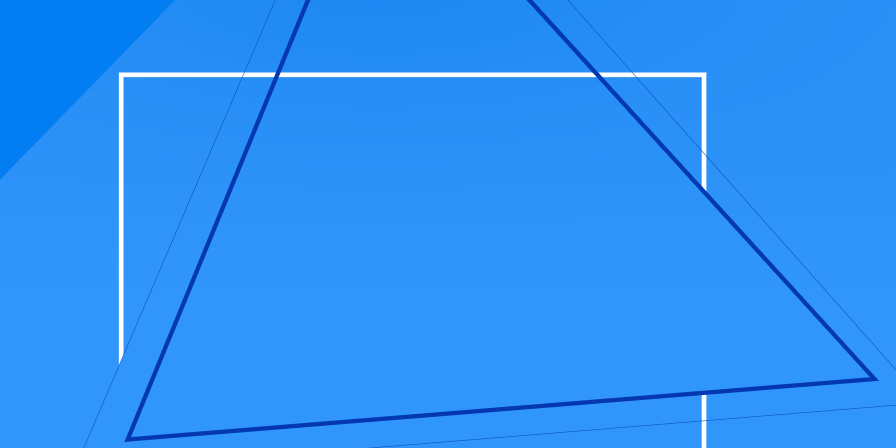
Reproduce this background procedurally as a WebGL 1 fragment shader.

```glsl
precision highp float;
// Blue backdrop with a corner wedge, an open white frame and two outlined triangles.

uniform vec2 u_resolution;

// Signed distance to the line a-b, positive on its right side
float side(vec2 p, vec2 a, vec2 b) {
  vec2 e = normalize(b - a);
  return dot(p - a, vec2(e.y, -e.x));
}

// Counter-clockwise triangle with mitred corners, negative inside
float triangle(vec2 p, vec2 a, vec2 b, vec2 c) {
  return max(side(p, a, b), max(side(p, b, c), side(p, c, a)));
}

// Smooth coverage of a distance, about one pixel wide
float cover(float d) {
  return clamp(0.5 - d * u_resolution.y, 0.0, 1.0);
}

void main() {
  // Height spans 0 to 1, width follows the aspect of 2 to 1
  vec2 p = gl_FragCoord.xy / u_resolution * vec2(2.0, 1.0);

  // Soft background, deeper towards the top centre
  vec3 color = mix(vec3(0.19, 0.59, 0.99), vec3(0.17, 0.57, 0.97), smoothstep(0.2, 0.8, p.y));
  vec2 shade = (p - vec2(0.85, 1.06)) / vec2(0.75, 0.28);
  color = mix(color, vec3(0.10, 0.52, 0.94), 0.75 * exp(-dot(shade, shade)));

  // Corner wedge
  float wedge = side(p, vec2(0.391, 1.0), vec2(0.0, 0.599));
  color = mix(color, vec3(0.01, 0.49, 0.95), cover(-wedge));

  // Triangles: a bold inner one and a hairline outer one
  float bold = triangle(p, vec2(0.285, 0.019), vec2(1.952, 0.154), vec2(0.841, 1.374));
  float thin = triangle(p, vec2(0.164, -0.054), vec2(2.065, 0.101), vec2(0.827, 1.497));

  // White frame, its sides ending where they enter a triangle
  vec2 box = abs(p - vec2(0.921, 0.333)) - vec2(0.6505, 0.5);
  float frame = abs(max(box.x, box.y)) - 0.0052;
  float cut = p.x < 1.0 ? -thin : -bold;
  cut = p.y > 0.8 ? -1.0 : cut;
  color = mix(color, vec3(1.0), cover(max(frame, cut)));

  // Outlines
  color = mix(color, vec3(0.03, 0.30, 0.75), 0.75 * cover(abs(thin) - 0.0008));
  color = mix(color, vec3(0.01, 0.22, 0.70), cover(abs(bold) - 0.0048));

  gl_FragColor = vec4(color, 1.0);
}
```
